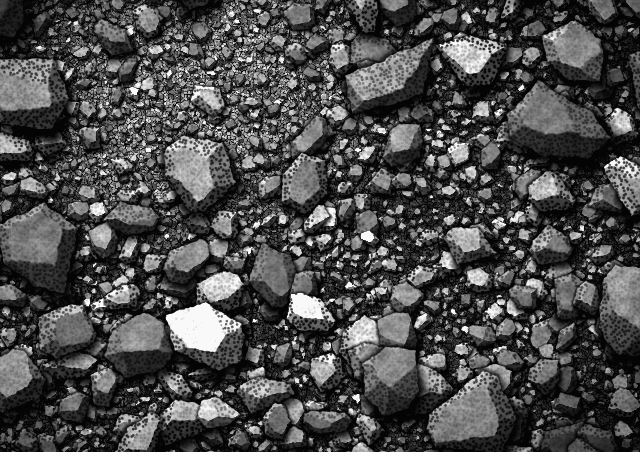
Reproduce this texture procedurally as a Shadertoy shader.

```glsl
// Draws a monochrome heap of broken stones lying on dark gravelly soil.

const float TAU = 6.2831853;
const float EDGE = 0.0018;                       // edge softness in canvas heights
const vec3 LIGHT_DIR = vec3(-0.35, 0.72, 0.60);
const vec2 SHADOW_DIR = vec2(0.45, -0.89);
const int LAYERS = 5;
const int FACETS = 7;

vec2 hash2(vec2 p) {
    vec3 q = fract(p.xyx * vec3(0.1031, 0.1030, 0.0973));
    q += dot(q, q.yzx + 33.33);
    return fract((q.xx + q.yz) * q.zy);
}

// Cellular noise: x = nearest distance, y = gap to the second, z = grain id
vec3 cellular(vec2 p) {
    vec2 cell = floor(p);
    vec3 best = vec3(9.0, 9.0, 0.0);
    for (int y = -1; y <= 1; y++)
    for (int x = -1; x <= 1; x++) {
        vec2 id = cell + vec2(x, y);
        vec2 rnd = hash2(id);
        float d = length(id + rnd - p);
        if (d < best.x) best = vec3(d, best.x, rnd.x);
        else best.y = min(best.y, d);
    }
    return vec3(best.x, best.y - best.x, best.z);
}

// Layered sines, roughly -1 to 1
float ripple(vec2 p) {
    float sum = 0.0, gain = 0.5;
    for (int i = 0; i < 4; i++) {
        sum += gain * sin(p.x + 1.7 * sin(p.y)) * cos(p.y - 0.6 * p.x);
        p = mat2(1.5, 1.2, -1.2, 1.5) * p + 2.3;
        gain *= 0.6;
    }
    return sum;
}

float lambert(vec3 normal) {
    return 0.28 + 0.72 * max(dot(normalize(normal), LIGHT_DIR), 0.0);
}

// Faceted stone of unit size: x = outline distance, y = light, z = roughness
vec3 facetedStone(vec2 q, vec2 seed) {
    vec2 form = hash2(seed + 3.0);
    float axis = form.x * TAU;
    float flatness = mix(0.42, 0.95, form.y);
    vec2 tilt = (hash2(seed + 7.0) - 0.5) * 0.9 + vec2(-0.05, 0.30);
    float height = 0.40 - dot(tilt, q);
    float light = lambert(vec3(tilt, 1.0));
    float rough = 0.25, outline = -9.0;
    for (int k = 0; k < FACETS; k++) {
        vec2 rnd = hash2(seed + 11.0 + 5.0 * float(k));
        float a = (float(k) + 0.8 * rnd.x) * TAU / float(FACETS);
        vec2 n = vec2(cos(a), sin(a));
        float reach = length(vec2(cos(a - axis), flatness * sin(a - axis)));
        float e = dot(q, n) - reach * mix(0.75, 1.05, rnd.y);
        float slope = mix(0.7, 2.4, fract(rnd.x * 7.3 + rnd.y));
        float side = smoothstep(-0.04, 0.04, height + e * slope);
        light = mix(light, lambert(vec3(n * slope, 1.0)), side);
        rough = mix(rough, 1.0, side);
        height = min(height, -e * slope);
        outline = max(outline, e);
    }
    return vec3(outline, light, rough);
}

// Share of loose fine soil, an open patch in the upper left
float soilPatch(vec2 p) {
    vec2 d = (p - vec2(0.42, 0.80)) * vec2(0.85, 1.0);
    return smoothstep(0.42, 0.16, length(d) + 0.06 * ripple(p * 9.0));
}

float soilTone(vec2 p) {
    vec3 coarse = cellular(p * 62.0);
    vec3 fine = cellular(p * 150.0 + 9.0);
    float grains = mix(0.25, 0.75, coarse.z) * smoothstep(0.0, 0.28, coarse.y);
    float grit = mix(0.12, 0.78, fine.z) * smoothstep(0.0, 0.3, fine.y);
    return mix(grains, grit, 0.6) * mix(0.5, 1.2, soilPatch(p));
}

// Paints one scattered layer of stones and their shadows over a tone
float stoneLayer(float tone, vec2 p, float size, float share, float pits, float mottle) {
    vec2 g = p / size, cell = floor(g);
    for (int y = 1; y >= -1; y--)
    for (int x = -1; x <= 1; x++) {
        vec2 id = cell + vec2(x, y);
        vec2 seed = id + 40.0 + size * 900.0;
        vec2 pick = hash2(seed);
        vec2 center = id + 0.5 + 0.7 * (hash2(seed + 1.7) - 0.5);
        float cleared = 0.75 * soilPatch(center * size) * smoothstep(0.015, 0.08, size);
        if (pick.x > share * (1.0 - cleared)) continue;
        float radius = mix(0.36, 0.68, pick.y * pick.y);
        vec2 q = (g - center) / radius;
        q += 0.045 * vec2(ripple(q * 6.0 + seed), ripple(q.yx * 6.0 - seed));
        vec3 stone = facetedStone(q, seed);
        float lee = max(dot(q, SHADOW_DIR) / max(length(q), 0.01), 0.0);
        tone *= mix(0.06, 1.0, smoothstep(-0.05, 0.16 + 0.38 * lee, stone.x));
        vec2 kind = hash2(seed + 23.0);
        float albedo = mix(0.56, 0.92, kind.x) + 0.35 * step(0.90, kind.y);
        float grain = 1.0 - stone.z * mix(0.35, 0.8, kind.x) * pits;
        float face = albedo * stone.y * grain * (1.0 + 0.22 * mottle);
        float soft = EDGE / (size * radius);
        tone = mix(tone, face, smoothstep(soft, -soft, stone.x));
    }
    return tone;
}

void mainImage(out vec4 fragColor, in vec2 fragCoord) {
    vec2 p = fragCoord / iResolution.y;
    vec2 uv = fragCoord / iResolution.xy;

    // Surface texture shared by all stones
    float pits = smoothstep(0.55, 0.15, cellular(p * 115.0 + 30.0).x);
    float mottle = ripple(p * 55.0) + 0.6 * ripple(p * 190.0);

    // Soil, then stones from gravel up to boulders
    float tone = soilTone(p);
    float size = 0.020;
    for (int i = 0; i < LAYERS; i++) {
        float share = mix(0.62, 0.58, float(i) / float(LAYERS - 1));
        tone = stoneLayer(tone, p, size, share, pits, mottle);
        size *= 1.75;
    }

    // Dark corners and a hard tonal curve
    float vignette = 1.0 - 0.6 * smoothstep(0.38, 0.80, length(uv - vec2(0.45, 0.52)));
    tone = clamp(1.22 * tone * vignette - 0.06, 0.0, 1.0);
    fragColor = vec4(vec3(0.015 + 0.96 * tone), 1.0);
}
```
